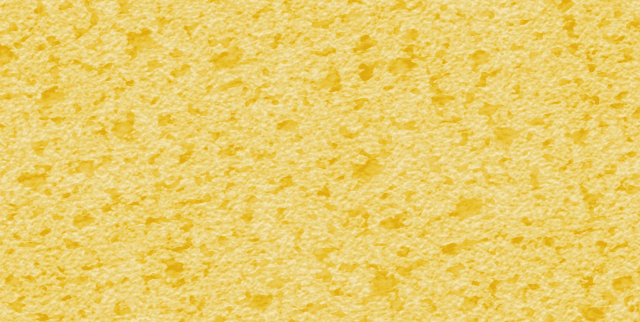
A Shadertoy shader for this texture:

```glsl
// Close-up of a yellow sponge cake crumb: pale moist grains, small pits and a few larger air holes.

#define TILT 0.2           // direction of the stretched pores, radians
#define SQUASH 1.5         // flattening of the features
#define PORE_SCALE 20.0    // small pits per canvas height
#define GRAIN_SCALE 62.0   // crumb grains per canvas height
#define HOLE_SCALE 4.5     // cells for large holes per canvas height
#define HOLE_CHANCE 0.5    // share of cells that hold a large hole
#define PIT_DEPTH 1.75
#define HOLE_DEPTH 1.8
#define RELIEF 0.3         // strength of the light from above
#define BRIGHTNESS 0.32

// From the deepest pit to the palest crumb
const vec3 CRUMB_COLORS[7] = vec3[7](
    vec3(0.88, 0.67, 0.07),
    vec3(0.91, 0.75, 0.16),
    vec3(0.92, 0.78, 0.31),
    vec3(0.93, 0.81, 0.40),
    vec3(0.93, 0.83, 0.48),
    vec3(0.93, 0.845, 0.55),
    vec3(0.945, 0.875, 0.64));

vec2 hash2(vec2 p) {
    vec3 h = fract(p.xyx * vec3(0.1031, 0.1030, 0.0973));
    h += dot(h, h.yzx + 33.33);
    return fract((h.xx + h.yz) * h.zy);
}

float cornerSlope(vec2 cell, vec2 offset) {
    float angle = 6.2832 * hash2(cell).x;
    return dot(vec2(cos(angle), sin(angle)), offset);
}

float gradientNoise(vec2 p) {
    vec2 i = floor(p), f = fract(p);
    vec2 u = f * f * f * (f * (f * 6.0 - 15.0) + 10.0);
    vec2 e = vec2(1.0, 0.0);
    return mix(mix(cornerSlope(i, f), cornerSlope(i + e.xy, f - e.xy), u.x),
               mix(cornerSlope(i + e.yx, f - e.yx), cornerSlope(i + e.xx, f - e.xx), u.x), u.y);
}

// Fine surface height of the crumb
float grainHeight(vec2 p) {
    return 1.9 * gradientNoise(p * GRAIN_SCALE + 7.3)
         + 1.1 * gradientNoise(p * GRAIN_SCALE * 1.8 + 41.7);
}

// Small irregular pits, 0 on the crumb and 1 inside
float pitMask(vec2 p) {
    float n = gradientNoise(p * PORE_SCALE + 3.1)
            + 0.55 * gradientNoise(p * PORE_SCALE * 2.2 + 19.4)
            + 0.15 * gradientNoise(p * PORE_SCALE * 4.5 + 55.2);
    return smoothstep(0.17, 0.33, n);
}

// Scattered large holes with ragged rims; the upper wall lies in shade
float holeShade(vec2 p) {
    vec2 q = p * HOLE_SCALE, cell = floor(q);
    float ragged = 0.5 * gradientNoise(p * 26.0) + 0.4 * gradientNoise(p * 55.0);
    float shade = 0.0;
    for (int y = -1; y <= 1; y++) {
        for (int x = -1; x <= 1; x++) {
            vec2 id = cell + vec2(x, y);
            vec2 place = hash2(id + 11.0), kind = hash2(id + 87.0);
            float radius = mix(0.07, 0.22, kind.y * kind.y);
            vec2 local = (q - id - 0.15 - 0.7 * place) / radius;
            float inside = 1.0 - smoothstep(0.8, 1.1, length(local) + ragged);
            inside *= step(kind.x, HOLE_CHANCE);
            shade = max(shade, inside * (1.0 + 0.3 * clamp(local.y, -1.0, 1.0)));
        }
    }
    return shade;
}

vec3 crumbColor(float tone) {
    float level = clamp(3.4 + 1.55 * tone, 0.0, 5.999);
    int i = int(level);
    return mix(CRUMB_COLORS[i], CRUMB_COLORS[i + 1], fract(level));
}

void mainImage(out vec4 fragColor, in vec2 fragCoord) {
    vec2 p = fragCoord / iResolution.y;

    // Tilted, flattened and gently bent coordinates
    vec2 along = vec2(cos(TILT), sin(TILT));
    vec2 q = vec2(dot(p, along), SQUASH * dot(p, vec2(-along.y, along.x)));
    q += 0.012 * vec2(gradientNoise(p * 9.0), gradientNoise(p * 9.0 + 31.0));

    // Grains use a rounder frame than the pores
    vec2 g = q * vec2(1.0, 0.8);
    float height = grainHeight(g);
    float relief = height - grainHeight(g + vec2(0.0, 0.007));

    float pit = pitMask(q);
    float hole = holeShade(q);
    float hollow = max(pit, min(hole, 1.0));

    // Broad patches, clumps and lit grains, then the hollows
    float tone = BRIGHTNESS + 0.6 * gradientNoise(p * 3.0 + 5.0)
               + 1.1 * gradientNoise(q * 13.0 + 23.0)
               + 1.2 * gradientNoise(q * 33.0 + 71.0);
    tone += (height + RELIEF * relief) * (1.0 - 0.6 * hollow);
    tone -= max(PIT_DEPTH * pit, HOLE_DEPTH * hole);

    // Moist sheen on the grain tops
    vec3 color = crumbColor(tone) * (1.0 + 0.02 * relief * (1.0 - hollow));
    fragColor = vec4(clamp(color, 0.0, 1.0), 1.0);
}
```
